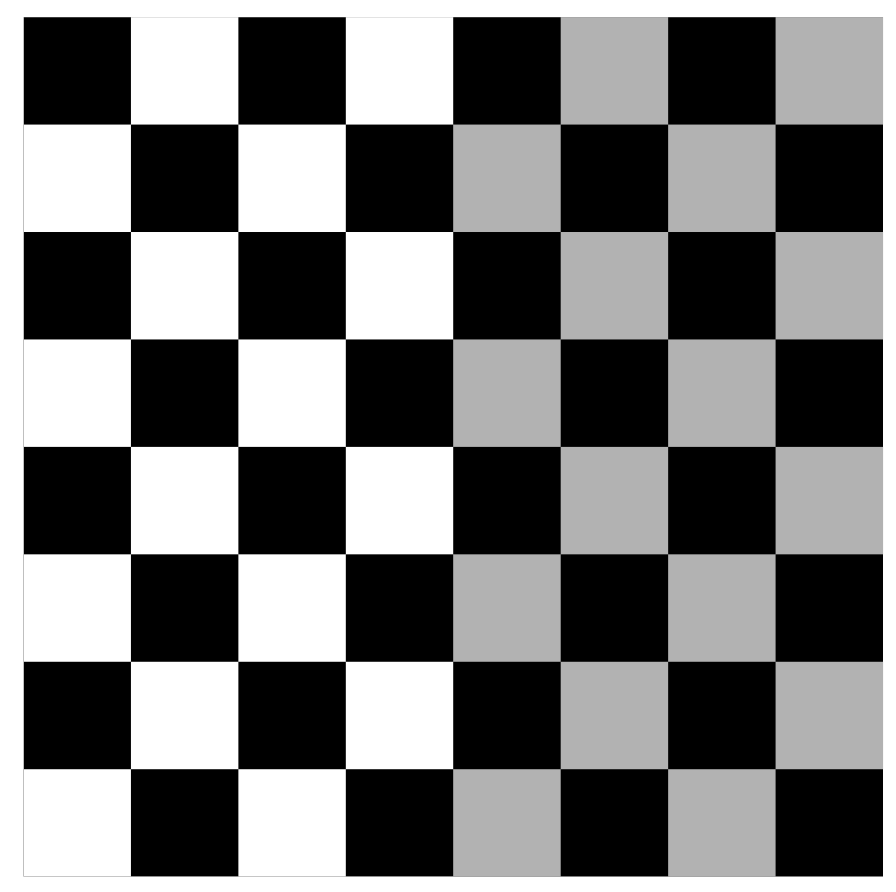
Give the GLSL for this pattern, as a Shadertoy shader.

```glsl
// An eight by eight checkerboard on white, its right half shaded grey.
#define CELLS 8.0
#define CELL_SIZE 0.12045
#define BOARD_OFFSET vec2(0.0059, -0.0010)
#define PAPER vec3(1.0)
#define INK vec3(0.0)
#define SHADE vec3(0.70)

// Square wave of period two, positive on [0,1], with softened steps
vec2 squareWave(vec2 p, float pixel) {
    vec2 edgeDistance = abs(mod(p - 0.5, 2.0) - 1.0) - 0.5;
    return clamp(2.0 * edgeDistance / pixel, -1.0, 1.0);
}

// Coverage of a half plane: one where the distance is positive
float coverage(float distanceInside, float pixel) {
    return clamp(distanceInside / pixel + 0.5, 0.0, 1.0);
}

void mainImage(out vec4 fragColor, in vec2 fragCoord) {
    // Cell units, measured from the middle of the board
    vec2 uv = (fragCoord - 0.5 * iResolution.xy) / iResolution.y;
    vec2 p = (uv - BOARD_OFFSET) / CELL_SIZE;
    float pixel = 1.0 / (iResolution.y * CELL_SIZE);

    // Alternating cells, light ones greyed on the right half
    vec2 wave = squareWave(p, pixel);
    float light = 0.5 + 0.5 * wave.x * wave.y;
    vec3 lightColor = mix(PAPER, SHADE, coverage(p.x, pixel));
    vec3 board = mix(INK, lightColor, light);

    // Board outline against the paper
    vec2 inside = 0.5 * CELLS - abs(p);
    float mask = coverage(inside.x, pixel) * coverage(inside.y, pixel);
    fragColor = vec4(mix(PAPER, board, mask), 1.0);
}
```
